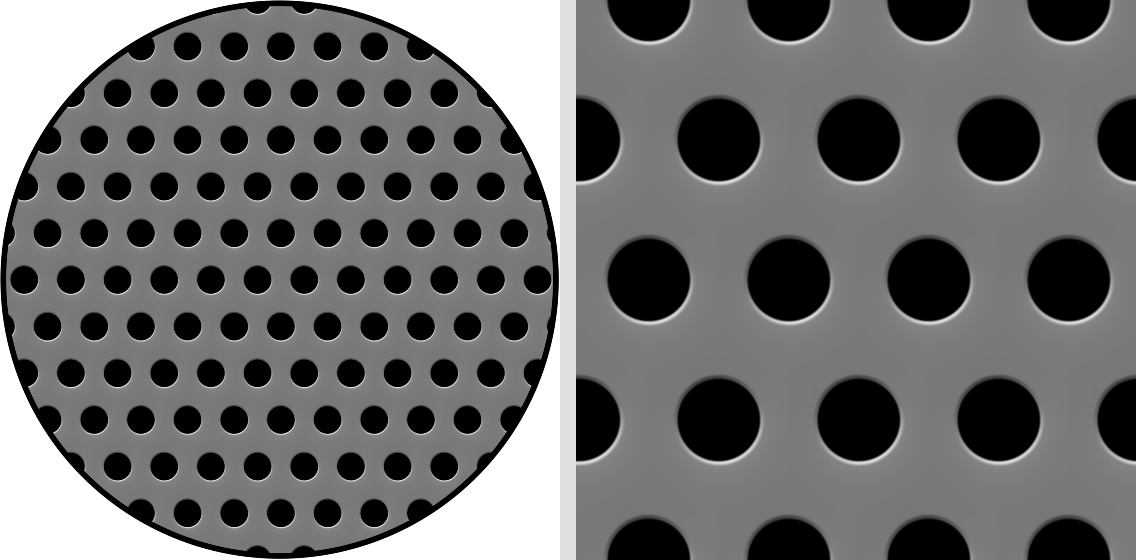
Left, the full canvas; right, a detail of the centre.
A three.js fragment shader for this texture:

```glsl
varying vec2 vUv;

#define REPEATS 12.0
#define HOLE_RADIUS 0.0246
#define RIM_WIDTH 0.0022
#define HALO_WIDTH 0.0075
#define DISC_CENTER vec2(0.4993, 0.5007)
#define DISC_RADIUS 0.4985
#define BORDER_WIDTH 0.0102
#define GRID_SHIFT 0.0017
#define LIGHT_DIR vec2(0.3, -0.954)
#define METAL 0.475
#define EDGE 0.0009

// Coverage of the inside of a signed distance
float fill(float d) {
  return 1.0 - smoothstep(-EDGE, EDGE, d);
}

// Vector from the nearest hole centre in a row; odd rows are staggered
vec2 fromHole(vec2 p, float row) {
  float stagger = 0.5 * (1.0 - mod(row, 2.0));
  float x = (p.x - GRID_SHIFT) * REPEATS - stagger;
  float column = floor(x + 0.5);
  return vec2(x - column, p.y * REPEATS - row) / REPEATS;
}

void main() {
  float nearestRow = floor(vUv.y * REPEATS + 0.5);
  float holeDist = 1.0;
  float shade = METAL;

  // Soft relief from the neighbouring rows, and crisp hole rims
  for (int i = -1; i <= 1; i++) {
    vec2 offset = fromHole(vUv, nearestRow + float(i));
    float radius = length(offset);
    float d = radius - HOLE_RADIUS;
    float facing = dot(offset / max(radius, 0.0001), LIGHT_DIR);
    float halo = exp(-max(d, 0.0) / HALO_WIDTH);
    float rim = 1.0 - smoothstep(RIM_WIDTH * 0.4, RIM_WIDTH * 1.5, d);
    float rimGain = facing > 0.0 ? 0.34 : 0.2;
    shade += halo * (0.025 + 0.045 * facing) + rim * rimGain * facing;
    holeDist = min(holeDist, d);
  }

  // Black holes and border, then the white surround
  float discDist = length(vUv - DISC_CENTER) - DISC_RADIUS;
  shade *= 1.0 - fill(holeDist);
  shade *= fill(discDist + BORDER_WIDTH);
  shade = mix(1.0, shade, fill(discDist));

  gl_FragColor = vec4(vec3(shade), 1.0);
}
```
